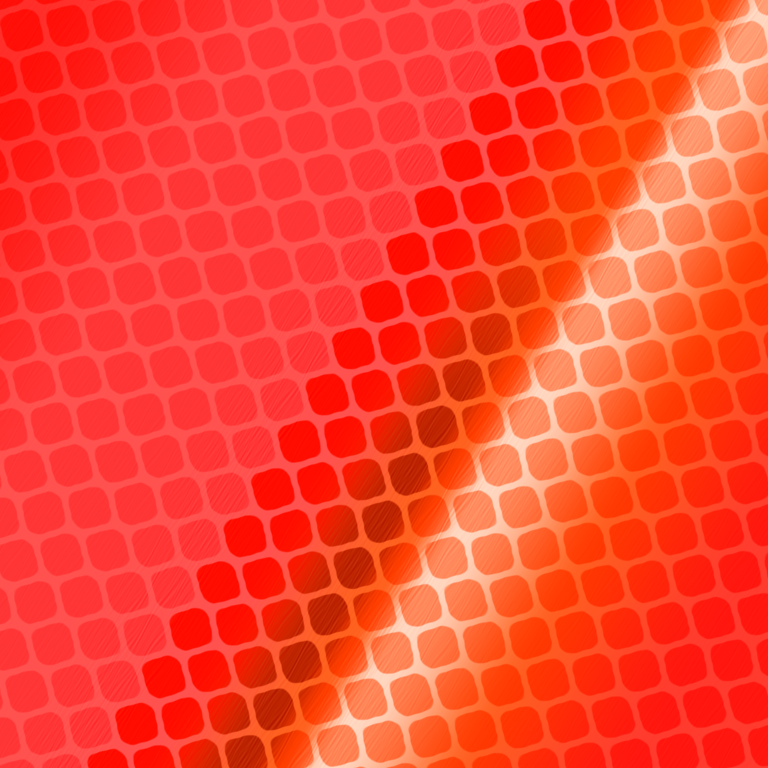
Reproduce this pattern procedurally as a WebGL 2 fragment shader.

```glsl
#version 300 es
precision highp float;
// Tilted mesh of rounded cells on glossy red sheeting with a diagonal glare.
uniform vec2 u_resolution;
out vec4 outColor;

// Edge vectors of one six-sided cell: two long sides and a short jog
const vec2 SIDE = vec2(0.0466, 0.0141);
const vec2 WALL = vec2(0.0112, -0.0470);
const vec2 JOG = vec2(0.0130, -0.0078);

float cross2(vec2 a, vec2 b) { return a.x * b.y - a.y * b.x; }

float smoothMax(float a, float b, float k) {
  float h = max(k - abs(a - b), 0.0) / k;
  return max(a, b) + 0.25 * h * h * k;
}

// Signed distance to the pair of parallel edges along e
float slab(vec2 p, vec2 e, vec2 f, vec2 g) {
  float halfWidth = 0.5 * (abs(cross2(e, f)) + abs(cross2(e, g)));
  return (abs(cross2(e, p)) - halfWidth) / length(e);
}

float cellDistance(vec2 p) {
  float d = smoothMax(slab(p, SIDE, WALL, JOG), slab(p, WALL, SIDE, JOG), 0.013);
  return smoothMax(d, slab(p, JOG, SIDE, WALL), 0.010);
}

// Position across the diagonal bands of light
float bandCoord(vec2 p) { return p.x + 0.575 * (1.0 - p.y); }

// Fine brushed scratches from layered sines, about -1 to 1
float scratches(vec2 p) {
  float across = dot(p, vec2(0.84, -0.54));
  float along = dot(p, vec2(0.54, 0.84));
  float sum = 0.0;
  for (int i = 0; i < 4; i++) {
    float f = float(i);
    float phase = 2.5 * sin(along * (31.0 + 17.0 * f) + across * (83.0 + 29.0 * f));
    sum += sin(across * (760.0 + 293.0 * f) + phase + f * 1.7);
  }
  return sum * 0.3;
}

void main() {
  vec2 uv = gl_FragCoord.xy / u_resolution;
  float pixel = 1.0 / min(u_resolution.x, u_resolution.y);

  // Slight unevenness of the mesh
  vec2 p = uv + 0.0008 * sin(uv.yx * vec2(47.0, 39.0) + 3.0 * uv);
  p += 0.0003 * sin(uv.yx * vec2(410.0, 370.0));

  // Nearest cell of the skewed lattice
  mat2 lattice = mat2(SIDE + JOG, WALL + JOG);
  vec2 origin = vec2(0.4258, 0.4857);
  vec2 base = round(inverse(lattice) * (p - origin));
  float dist = 1.0;
  vec2 center = origin;
  for (int y = -1; y <= 1; y++) {
    for (int x = -1; x <= 1; x++) {
      vec2 c = origin + lattice * (base + vec2(x, y));
      float d = cellDistance(p - c);
      if (d < dist) { dist = d; center = c; }
    }
  }
  float soft = max(0.0013, pixel);
  float line = smoothstep(-0.0042 - soft, -0.0042 + soft, dist);

  // Light bands, frayed a little by the scratches
  float scratch = scratches(uv);
  float s = bandCoord(uv) + 0.004 * scratch;
  float cellS = mix(bandCoord(center), s, 0.15);
  float pink = smoothstep(0.05, 0.38, s);
  float orange = smoothstep(0.75, 0.93, s);
  float farRed = smoothstep(1.12, 1.42, s);
  float glare = smoothstep(0.938, 0.995, s) * (1.0 - smoothstep(1.0, 1.19, s));
  float shade = smoothstep(0.79, 0.88, s) * (1.0 - smoothstep(0.895, 0.945, s));
  shade *= 1.0 - smoothstep(0.4, 0.8, uv.y);

  // Cell faces
  vec3 face = mix(vec3(1.0, 0.06, 0.03), vec3(1.0, 0.21, 0.21), pink);
  face = mix(face, vec3(1.0, 0.05, 0.0), smoothstep(0.675, 0.71, cellS));
  face = mix(face, vec3(1.0, 0.24, 0.0), orange);
  face = mix(face, vec3(1.0, 0.09, 0.06), farRed);
  face = mix(face, vec3(0.74, 0.14, 0.0), shade);
  face = mix(face, vec3(1.0, 0.62, 0.46), glare * mix(0.72, 1.0, uv.y));

  // Mesh lines
  vec3 mesh = mix(vec3(1.0, 0.18, 0.16), vec3(1.0, 0.32, 0.31), pink);
  mesh = mix(mesh, vec3(1.0, 0.38, 0.12), orange);
  mesh = mix(mesh, vec3(1.0, 0.23, 0.18), farRed);
  mesh = mix(mesh, vec3(1.0, 0.84, 0.75), glare);

  // Brushed grain shows most near the shade, the glare and the pink edge
  float pinkEdge = smoothstep(0.56, 0.66, s) * (1.0 - smoothstep(0.68, 0.72, s));
  float grain = 0.012 + 0.035 * max(max(shade, glare), pinkEdge);
  vec3 color = mix(face, mesh, line);
  color += scratch * grain * mix(1.0, 0.4, line) * vec3(0.6 * shade, 1.0, 0.8);
  outColor = vec4(clamp(color, 0.0, 1.0), 1.0);
}
```
